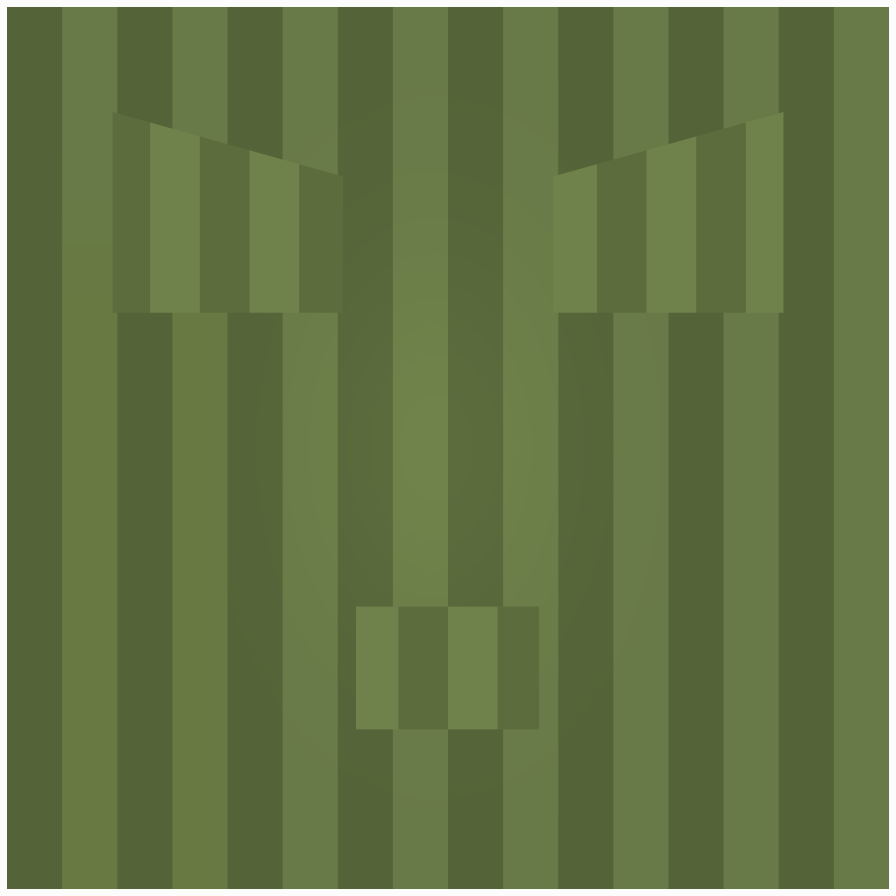
Give the GLSL for this pattern, as a Shadertoy shader.

```glsl
// Signed distance to an axis-aligned box
float boxDistance(vec2 p, vec2 center, vec2 halfSize) {
    vec2 d = abs(p - center) - halfSize;
    return max(d.x, d.y);
}

// Box with a slanted top edge, mirrored about the vertical axis
float slantedDistance(vec2 p) {
    float x = abs(p.x);
    float side = abs(x - 0.2459) - 0.1285;
    float top = (p.y - 0.803 - (x - 0.1172) * 0.28) / length(vec2(1.0, 0.28));
    return max(side, max(top, 0.651 - p.y));
}

// Coverage of a shape from its signed distance
float fill(float d, float pixel) {
    return clamp(0.5 - d / pixel, 0.0, 1.0);
}

// Alternating stripes: 1 on the even bands counted from x = 0
float stripes(float x, float width, float pixel) {
    float phase = mod(x / width, 2.0);
    float d = (abs(phase - 0.5) < 1.0 ? abs(phase - 0.5) : 2.0 - abs(phase - 0.5)) - 0.5;
    return fill(d * width, pixel);
}

void mainImage(out vec4 fragColor, in vec2 fragCoord) {
    vec2 uv = fragCoord / iResolution.xy;
    vec2 p = vec2(uv.x - 0.5, uv.y);
    float pixel = 1.0 / min(iResolution.x, iResolution.y);

    // Broad stripes with a soft glow in the middle
    float glow = exp(-dot((uv - vec2(0.485, 0.5)) * vec2(6.5, 4.2), (uv - vec2(0.485, 0.5)) * vec2(6.5, 4.2)));
    float warm = (1.0 - smoothstep(0.22, 0.3, uv.x)) * (1.0 - smoothstep(0.6, 0.85, uv.y));
    vec3 darkGreen = mix(vec3(0.333, 0.392, 0.220), vec3(0.361, 0.424, 0.239), glow);
    vec3 lightGreen = mix(vec3(0.408, 0.478, 0.282), vec3(0.439, 0.514, 0.290), glow);
    lightGreen = mix(lightGreen, vec3(0.408, 0.475, 0.255), warm);
    vec3 color = mix(lightGreen, darkGreen, stripes(p.x, 0.06152, pixel));

    // Panels with narrower, inverted stripes
    vec3 panel = mix(vec3(0.361, 0.424, 0.239), vec3(0.439, 0.510, 0.298),
                     stripes(p.x, 0.0554, pixel));
    float panels = min(slantedDistance(p),
                       boxDistance(p, vec2(-0.0005, 0.2545), vec2(0.1022, 0.0685)));
    color = mix(color, panel, fill(panels, pixel));

    // Pale frame
    float inside = fill(boxDistance(uv, vec2(0.5), vec2(0.4922)), pixel);
    fragColor = vec4(mix(vec3(0.99), color, inside), 1.0);
}
```
